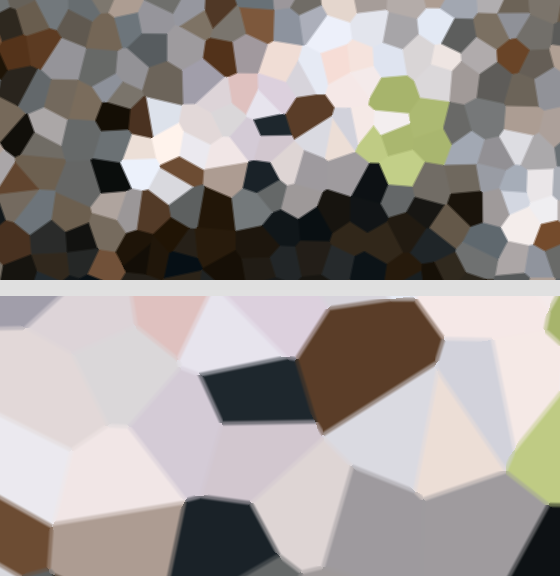
Top: the whole. Bottom: its middle third, enlarged.
Give the GLSL for this background, as a WebGL 1 fragment shader.

```glsl
precision highp float;
// Irregular mosaic of flat polygonal cells in greys, blacks, whites and earthy accents.

#define ROWS 9.5          // cells per canvas height
#define JITTER 0.9        // scatter of the cell seeds
#define EDGE 0.0045       // softness of the borders, in canvas heights
#define BASE_TONE 0.42    // tone of the plain regions
#define TONE_SPREAD 0.40  // random tone range between cells
#define REGION_GAIN 0.60  // strength of the light and dark regions
#define STRAY_DARK 0.05   // share of dark cells scattered anywhere
#define SHADE_VARY 0.13   // brightness variation inside one colour group
#define TINT 0.10         // warm to cool variation

uniform vec2 u_resolution;

float hash(vec2 p, float salt) {
  return fract(sin(dot(p, vec2(127.1, 311.7)) + salt * 74.7) * 43758.5453);
}

// Soft elliptical region: 1 at the centre, fading to 0
float blob(vec2 p, vec2 centre, vec2 radius) {
  vec2 d = (p - centre) / radius;
  return exp(-dot(d, d));
}

vec2 seedPoint(vec2 cell) {
  vec2 offset = vec2(hash(cell, 1.0), hash(cell, 2.0)) - 0.5;
  return cell + 0.5 + JITTER * offset;
}

// Broad light and dark areas; p runs over 0..2 by 0..1
float regionTone(vec2 p) {
  float light = blob(p, vec2(1.34, 0.73), vec2(0.36, 0.25))
              + 0.8 * blob(p, vec2(0.97, 0.52), vec2(0.30, 0.28))
              + blob(p, vec2(1.88, 0.27), vec2(0.17, 0.28))
              + 0.45 * blob(p, vec2(0.53, 0.50), vec2(0.17, 0.28));
  float dark = blob(p, vec2(1.25, 0.07), vec2(0.58, 0.24))
             + 0.8 * blob(p, vec2(0.30, 0.00), vec2(0.38, 0.18));
  return BASE_TONE + REGION_GAIN * (min(light, 1.1) - dark);
}

float brownChance(vec2 p) {
  return 0.03 + 0.40 * (blob(p, vec2(0.13, 0.87), vec2(0.24, 0.22))
                      + blob(p, vec2(0.36, 0.27), vec2(0.28, 0.20))
                      + blob(p, vec2(1.00, 0.91), vec2(0.26, 0.09)));
}

float greenChance(vec2 p) {
  return 0.005 + 0.6 * blob(p, vec2(1.54, 0.50), vec2(0.16, 0.13));
}

vec3 cellColour(vec2 cell) {
  vec2 p = seedPoint(cell) / ROWS;
  float tone = regionTone(p) + TONE_SPREAD * (hash(cell, 3.0) - 0.5);
  if (hash(cell, 4.0) < STRAY_DARK) tone = 0.0;

  // Neutral groups
  vec3 colour = vec3(0.91, 0.89, 0.89);
  if (tone < 0.24) colour = vec3(0.12, 0.11, 0.09);
  else if (tone < 0.53) colour = vec3(0.42, 0.41, 0.39);
  else if (tone < 0.75) colour = vec3(0.65, 0.63, 0.63);

  // Warm or cool tint, with a rosy patch among the light cells
  float warmth = hash(cell, 5.0) - 0.5;
  colour += TINT * warmth * vec3(0.9, 0.0, -0.9);
  float rosy = blob(p, vec2(0.95, 0.68), vec2(0.26, 0.20)) * step(0.53, tone);
  colour += rosy * hash(cell, 6.0) * vec3(0.0, -0.16, -0.14);

  // Earthy accents
  float accent = hash(cell, 7.0);
  float brown = brownChance(p);
  if (accent < brown) {
    colour = vec3(0.40, 0.27, 0.17) * mix(0.65, 1.4, hash(cell, 8.0));
  } else if (accent < brown + greenChance(p)) {
    colour = vec3(0.70, 0.75, 0.47);
  }

  colour += SHADE_VARY * (hash(cell, 9.0) - 0.5);
  return clamp(colour, 0.0, 1.0);
}

void main() {
  vec2 p = gl_FragCoord.xy / u_resolution.y * ROWS;
  vec2 home = floor(p);

  // Find the two nearest seeds
  vec2 nearCell = home, nextCell = home;
  float nearDist = 1e3, nextDist = 1e3;
  for (int j = -2; j <= 2; j++) {
    for (int i = -2; i <= 2; i++) {
      vec2 cell = home + vec2(float(i), float(j));
      vec2 toSeed = seedPoint(cell) - p;
      float dist = dot(toSeed, toSeed);
      if (dist < nearDist) {
        nextDist = nearDist;
        nextCell = nearCell;
        nearDist = dist;
        nearCell = cell;
      } else if (dist < nextDist) {
        nextDist = dist;
        nextCell = cell;
      }
    }
  }

  // Blend both colours across their shared border
  float gap = distance(seedPoint(nearCell), seedPoint(nextCell));
  float border = (nextDist - nearDist) / (2.0 * max(gap, 1e-4));
  float blend = 0.5 - 0.5 * smoothstep(0.0, EDGE * ROWS, border);
  vec3 colour = mix(cellColour(nearCell), cellColour(nextCell), blend);
  gl_FragColor = vec4(colour, 1.0);
}
```
